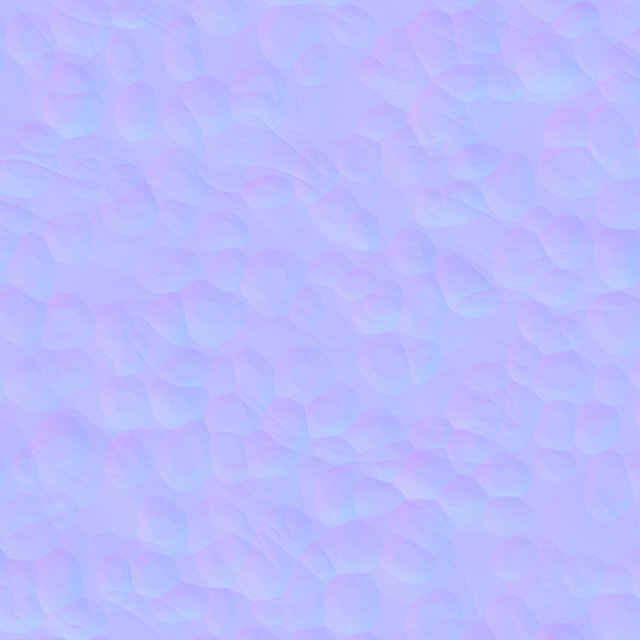
A three.js fragment shader for this texture map:

```glsl
// Pale normal map of a crumpled, dimpled surface: overlapping shallow pits with
// flat floors, broad swells and faint slanted creases are summed into a height
// field, whose finite-difference slope tints a lavender base.
varying vec2 vUv;

const vec3 FLAT_COLOR = vec3(0.735, 0.738, 1.0);
const vec2 SLOPE_TINT = vec2(0.95, 0.95);
const float SLOPE_STEP = 0.001;

vec2 hash2(vec2 p) {
  vec2 q = vec2(dot(p, vec2(127.1, 311.7)), dot(p, vec2(269.5, 183.3)));
  return fract(sin(q) * 43758.55);
}

float cornerSlope(vec2 cell, vec2 offset) {
  float angle = 6.2832 * hash2(cell).x;
  return dot(vec2(cos(angle), sin(angle)), offset);
}

float gradientNoise(vec2 p) {
  vec2 cell = floor(p);
  vec2 f = p - cell;
  vec2 u = f * f * f * (f * (f * 6.0 - 15.0) + 10.0);
  vec2 e = vec2(1.0, 0.0);
  float low = mix(cornerSlope(cell, f), cornerSlope(cell + e.xy, f - e.xy), u.x);
  float high = mix(cornerSlope(cell + e.yx, f - e.yx), cornerSlope(cell + e.xx, f - e.xx), u.x);
  return mix(low, high, u.y);
}

vec2 warp(vec2 p, float frequency, float amount) {
  vec2 q = p * frequency;
  return p + amount * vec2(gradientNoise(q + 7.3), gradientNoise(q + 31.9));
}

// Lowest of the scattered pits; creases form where neighbours meet.
// radii holds the smallest and largest radius as fractions of a cell.
float pits(vec2 p, float count, vec2 radii, float presence, float seed) {
  vec2 q = p * count;
  vec2 home = floor(q);
  float depth = 0.0;
  for (int y = -1; y <= 1; y++) {
    for (int x = -1; x <= 1; x++) {
      vec2 cell = home + vec2(float(x), float(y));
      vec2 place = hash2(cell + seed);
      vec2 shape = hash2(cell + seed + 57.0);
      vec2 kind = hash2(cell + seed + 113.0);
      float radius = mix(radii.x, radii.y, shape.x);
      float stretch = mix(0.84, 1.19, shape.y);
      vec2 offset = (q - cell - 0.1 - 0.8 * place) * vec2(stretch, 1.0 / stretch);
      float floorSize = mix(0.3, 0.55, kind.y);
      float wall = clamp((length(offset) / radius - floorSize) / (1.0 - floorSize), 0.0, 1.0);
      float profile = wall * (0.8 + 0.2 * wall) - 1.0;
      float present = step(kind.x, presence);
      depth = min(depth, present * radius * (1.0 - floorSize) * profile);
    }
  }
  return depth / count;
}

// Folds stretched along a falling diagonal, with a thin sharp crest.
float creases(vec2 p, vec2 frequency, float seed) {
  vec2 along = vec2(0.87, -0.49);
  vec2 q = vec2(dot(p, along), dot(p, vec2(-along.y, along.x))) * frequency;
  float fold = abs(gradientNoise(q + seed));
  float patches = smoothstep(-0.2, 0.4, gradientNoise(p * 6.0 + seed));
  return patches * (0.25 * exp(-16.0 * fold) - fold);
}

float surfaceHeight(vec2 p) {
  vec2 bent = warp(p, 13.0, 0.015);
  vec2 rumpled = warp(p, 7.0, 0.05);
  float height = 0.034 * pits(bent, 13.0, vec2(0.38, 0.7), 0.85, 3.0);
  height += 0.019 * pits(bent, 6.0, vec2(0.35, 0.66), 0.65, 41.0);
  height += 0.0016 * gradientNoise(p * 5.0 + 17.0);
  height += 0.0005 * gradientNoise(rumpled * 13.0);
  height += 0.0007 * creases(rumpled, vec2(5.0, 11.0), 5.0);
  height += 0.00028 * creases(rumpled, vec2(11.0, 23.0), 83.0);
  return height;
}

vec2 surfaceSlope(vec2 p, float stepSize) {
  vec2 e = vec2(stepSize, 0.0);
  float dx = surfaceHeight(p + e.xy) - surfaceHeight(p - e.xy);
  float dy = surfaceHeight(p + e.yx) - surfaceHeight(p - e.yx);
  return vec2(dx, dy) / (2.0 * stepSize);
}

void main() {
  vec2 slope = surfaceSlope(vUv, SLOPE_STEP);
  gl_FragColor = vec4(FLAT_COLOR - vec3(slope * SLOPE_TINT, 0.0), 1.0);
}
```
